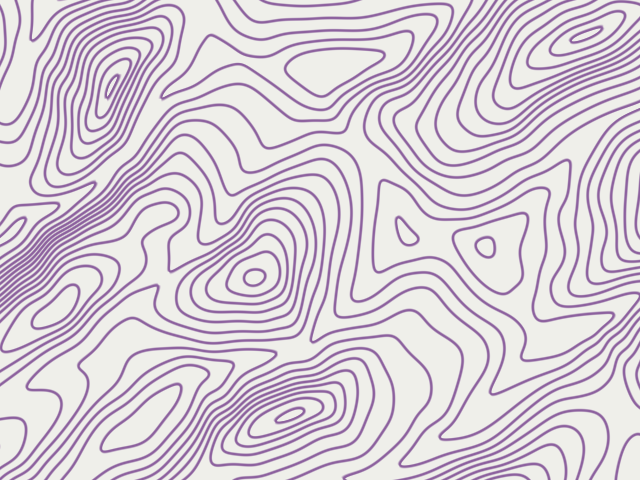
This pattern is drawn by a WebGL 1 fragment shader. Its source:

```glsl
precision highp float;
// Topographic contour lines: thin purple isolines of slanted, elongated hills on pale paper.

uniform vec2 u_resolution;

const vec3 PAPER = vec3(0.937, 0.937, 0.918);
const vec3 INK = vec3(0.550, 0.380, 0.620);
const float LINE_WIDTH = 0.0055;           // in canvas heights
const float EDGE_SOFTNESS = 0.95;          // in pixels
const float LEVELS = 18.0;                 // contours per unit of height
const float GRAIN_ANGLE = 0.62;            // direction the hills stretch along
const vec2 HILL_SIZE = vec2(0.70, 0.31);   // along and across the grain
const float RIDGE_SHARPNESS = 17.0;
const float HILL_OFFSET = 0.32;            // variation of the hill heights
const float TOP_ROUNDING = 0.003;
const float TILT = 0.12;                   // overall slope across the grain
const float RELIEF = 0.035;                // strength of the secondary ridges
const float WARP_AMOUNT = 0.035;
const float WARP_FREQUENCY = 6.0;
const vec2 SHIFT = vec2(3.35, 7.6);        // region of the terrain shown
const vec2 FLAT_SLOPE = vec2(1.0, 4.0);    // ink fades on slopes below this
const float STEP = 0.001;                  // spacing of the gradient samples

vec2 rotate(vec2 v, float angle) {
  float c = cos(angle);
  float s = sin(angle);
  return vec2(c * v.x + s * v.y, c * v.y - s * v.x);
}

vec3 hash3(vec2 cell) {
  vec3 mixed = vec3(dot(cell, vec2(127.1, 311.7)),
                    dot(cell, vec2(269.5, 183.3)),
                    dot(cell, vec2(419.2, 371.9)));
  return fract(sin(mixed) * 43758.5);
}

// Layered sines bend the lines, from broad sweeps to small wiggles.
vec2 warp(vec2 p) {
  float amount = WARP_AMOUNT;
  float frequency = WARP_FREQUENCY;
  for (int i = 0; i < 5; i++) {
    float layer = float(i);
    vec2 wave = rotate(p.yx, 0.5 + 1.7 * layer) * frequency;
    p += amount * sin(wave + vec2(1.3, 4.1) * (layer + 1.0));
    amount *= 0.55;
    frequency *= 1.8;
  }
  return p;
}

// Cellular noise whose cells merge through a smooth minimum.
float hills(vec2 q) {
  vec2 home = floor(q);
  float total = 0.0;
  for (int y = -2; y <= 2; y++) {
    for (int x = -2; x <= 2; x++) {
      vec2 cell = home + vec2(float(x), float(y));
      vec3 random = hash3(cell);
      vec2 away = q - cell - 0.1 - 0.8 * random.xy;
      float cone = sqrt(dot(away, away) + TOP_ROUNDING);
      total += exp(-RIDGE_SHARPNESS * (cone + HILL_OFFSET * random.z));
    }
  }
  return -log(total) / RIDGE_SHARPNESS;
}

// Terrain height, counted in contour levels.
float terrain(vec2 p) {
  vec2 q = rotate(warp(p), GRAIN_ANGLE) / HILL_SIZE + SHIFT;
  float ridges = sin(8.7 * q.x + 1.3 * sin(3.1 * q.y))
               + sin(7.9 * q.y + 2.0 * sin(2.3 * q.x));
  return LEVELS * (hills(q) + TILT * q.y + RELIEF * ridges);
}

void main() {
  vec2 p = gl_FragCoord.xy / u_resolution.y;
  float pixel = 1.0 / u_resolution.y;

  // Dividing by the slope keeps the line width even.
  float height = terrain(p);
  vec2 gradient = vec2(terrain(p + vec2(STEP, 0.0)) - height,
                       terrain(p + vec2(0.0, STEP)) - height) / STEP;
  float slope = length(gradient);
  float distanceToLine = abs(fract(height) - 0.5) / max(slope, 0.001);

  float halfWidth = 0.5 * LINE_WIDTH;
  float soft = EDGE_SOFTNESS * pixel;
  float ink = 1.0 - smoothstep(halfWidth - soft, halfWidth + soft, distanceToLine);
  ink *= smoothstep(FLAT_SLOPE.x, FLAT_SLOPE.y, slope);
  gl_FragColor = vec4(mix(PAPER, INK, ink), 1.0);
}
```
